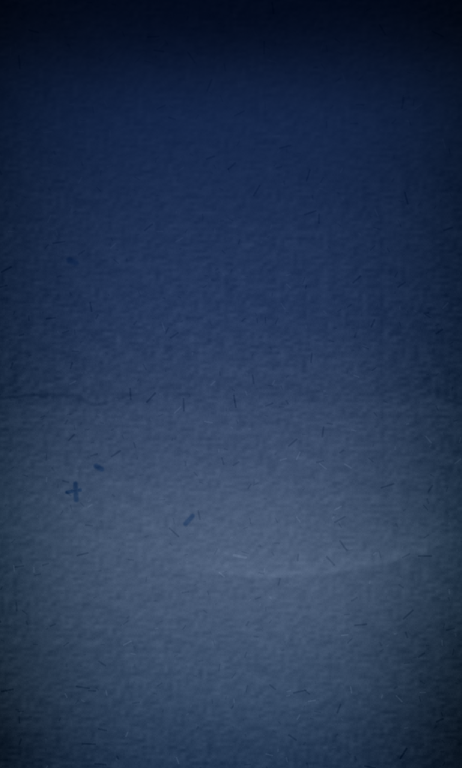
Write a Shadertoy shader that draws this texture.

```glsl
// Weathered blue paper: a vertical colour ramp darkened toward the borders,
// with soft stains, worn folds, a pale curved crease, embossed grain and
// short fibres scattered over jittered grid cells.
#define GRAIN_SCALE 210.0
#define GRAIN_DEPTH 0.040
#define STAIN_DEPTH 0.035
#define FIBRE_DARK 0.055
#define FIBRE_LIGHT 0.060
#define FOLD_HEIGHT 0.478
#define CREASE_X 0.826
#define ARC_GLOW 0.045
#define EDGE_LOSS vec3(0.50, 0.39, 0.36)

float hash(vec2 p) {
    vec3 q = fract(vec3(p.xyx) * 0.1031);
    q += dot(q, q.yzx + 33.33);
    return fract((q.x + q.y) * q.z);
}

float noise(vec2 p) {
    vec2 i = floor(p), f = fract(p);
    f = f * f * (3.0 - 2.0 * f);
    return mix(mix(hash(i), hash(i + vec2(1, 0)), f.x),
               mix(hash(i + vec2(0, 1)), hash(i + vec2(1, 1)), f.x), f.y);
}

float fbm(vec2 p) {
    float sum = 0.0, amp = 0.5;
    for (int i = 0; i < 5; i++) {
        sum += amp * noise(p);
        p = mat2(1.6, 1.2, -1.2, 1.6) * p + 7.3;
        amp *= 0.5;
    }
    return sum;
}

float segment(vec2 p, vec2 a, vec2 b) {
    vec2 d = b - a;
    return length(p - a - d * clamp(dot(p - a, d) / dot(d, d), 0.0, 1.0));
}

// Paper colour by height, bottom to top
vec3 ramp(float y) {
    vec3 c = mix(vec3(0.13, 0.21, 0.32), vec3(0.22, 0.30, 0.41), smoothstep(-0.02, 0.12, y));
    c = mix(c, vec3(0.295, 0.365, 0.475), smoothstep(0.08, 0.27, y));
    c = mix(c, vec3(0.225, 0.295, 0.42), smoothstep(0.28, 0.47, y));
    c = mix(c, vec3(0.145, 0.22, 0.365), smoothstep(0.43, 0.62, y));
    c = mix(c, vec3(0.085, 0.155, 0.295), smoothstep(0.60, 0.88, y));
    return mix(c, vec3(0.012, 0.045, 0.12), smoothstep(0.83, 1.01, y));
}

// Random short strokes, one per occupied cell
float fibres(vec2 p, float cells, float density, float seed) {
    vec2 g = p * cells, base = floor(g);
    float aa = cells / iResolution.y, ink = 0.0;
    for (int j = -1; j <= 1; j++)
    for (int i = -1; i <= 1; i++) {
        vec2 id = base + vec2(i, j), key = id + seed;
        vec2 mid = id + vec2(hash(key), hash(key + 41.7));
        float turn = 6.2832 * hash(key + 83.1), size = hash(key + 19.9);
        vec2 arm = vec2(cos(turn), sin(turn)) * (0.03 + 0.25 * size * size);
        float d = segment(g, mid - arm, mid + arm);
        float here = step(hash(key + 57.3), density);
        ink = max(ink, here * (0.4 + 0.6 * size) * (1.0 - smoothstep(0.0, 0.035 + aa, d)));
    }
    return ink;
}

// Soft-edged stroke in canvas units
float stroke(vec2 p, vec2 a, vec2 b, float width) {
    return 1.0 - smoothstep(width * 0.3, width + 1.0 / iResolution.y, segment(p, a, b));
}

void mainImage(out vec4 fragColor, in vec2 fragCoord) {
    vec2 uv = fragCoord / iResolution.xy;
    vec2 p = vec2(uv.x * 0.6, uv.y);
    float wobble = fbm(p * 9.0) - 0.48;

    // Base ramp and side falloff, deepest in the lower corners
    vec3 col = ramp(uv.y + 0.025 * wobble);
    float side = abs(uv.x - 0.49) * 2.0;
    col *= 1.0 - EDGE_LOSS * pow(side, 2.5);
    col *= 1.0 - 0.32 * pow(side, 3.0) * (1.0 - smoothstep(0.0, 0.32, uv.y));

    // Stains and worn horizontal fold
    float light = 0.25 + 0.75 * smoothstep(1.0, 0.45, uv.y);
    float tone = STAIN_DEPTH * (fbm(p * vec2(5.0, 8.0) + 3.0) - 0.48);
    float fold = uv.y - FOLD_HEIGHT - 0.018 * wobble;
    tone -= 0.022 * smoothstep(-0.012, 0.012, fold) * exp(-max(fold, 0.0) * 28.0);

    // Cracks branching from the left end of the fold
    float crack = abs(p.y - 0.488 - 0.12 * (p.x - 0.1) - 0.07 * wobble);
    float crackSpan = 1.0 - smoothstep(0.13, 0.24, p.x);
    tone -= 0.025 * crackSpan * (1.0 - smoothstep(0.0005, 0.004, crack));

    // Vertical crease
    float bend = uv.x - CREASE_X - 0.012 * wobble + 0.012 * (uv.y - 0.5);
    float creaseSpan = smoothstep(0.32, 0.42, uv.y) * (1.0 - smoothstep(0.68, 0.82, uv.y));
    tone -= creaseSpan * (0.018 * exp(-abs(bend) * 180.0) - 0.008 * exp(-abs(bend - 0.012) * 120.0));

    // Pale crescent above a curved edge
    float arc = uv.y - 0.248 - 0.30 * pow(abs(uv.x - 0.58), 2.0) - 0.006 * wobble;
    float arcSpan = smoothstep(0.24, 0.58, uv.x) * (1.0 - smoothstep(0.90, 1.02, uv.x));
    tone += ARC_GLOW * arcSpan * smoothstep(-0.005, 0.004, arc) * exp(-max(arc, 0.0) * 48.0);

    // Embossed grain at two sizes
    vec2 g = p * GRAIN_SCALE * vec2(0.85, 1.15);
    float grain = noise(g + vec2(-0.4, 0.5)) - noise(g + vec2(0.4, -0.5));
    grain += 0.7 * (noise(g * 0.42 + 0.4) - noise(g * 0.42 - 0.4));
    tone += GRAIN_DEPTH * grain * 0.7 + 0.012 * (hash(floor(p * 512.0)) - 0.5);

    // Scattered fibres and the larger marks
    tone -= FIBRE_DARK * (fibres(p, 34.0, 0.30, 11.0) + 0.6 * fibres(p, 70.0, 0.16, 67.0));
    tone += FIBRE_LIGHT * fibres(p, 52.0, 0.13, 131.0) * (1.0 - 0.6 * uv.y);
    float mark = stroke(p, vec2(0.098, 0.370), vec2(0.099, 0.349), 0.0035);
    mark = max(mark, stroke(p, vec2(0.087, 0.359), vec2(0.104, 0.362), 0.0025));
    mark = max(mark, stroke(p, vec2(0.241, 0.318), vec2(0.250, 0.328), 0.0035));
    mark = max(mark, stroke(p, vec2(0.125, 0.393), vec2(0.132, 0.389), 0.004));
    mark = max(mark, 0.7 * stroke(p, vec2(0.090, 0.661), vec2(0.098, 0.658), 0.005));
    float spot = stroke(p, vec2(0.233, 0.707), vec2(0.236, 0.706), 0.008);
    spot += stroke(p, vec2(0.318, 0.683), vec2(0.323, 0.682), 0.007);
    spot += 2.5 * stroke(p, vec2(0.304, 0.277), vec2(0.319, 0.274), 0.0015);
    col += light * (tone + 0.022 * spot - vec3(0.10, 0.075, 0.045) * mark);

    fragColor = vec4(clamp(col, 0.0, 1.0), 1.0);
}
```
